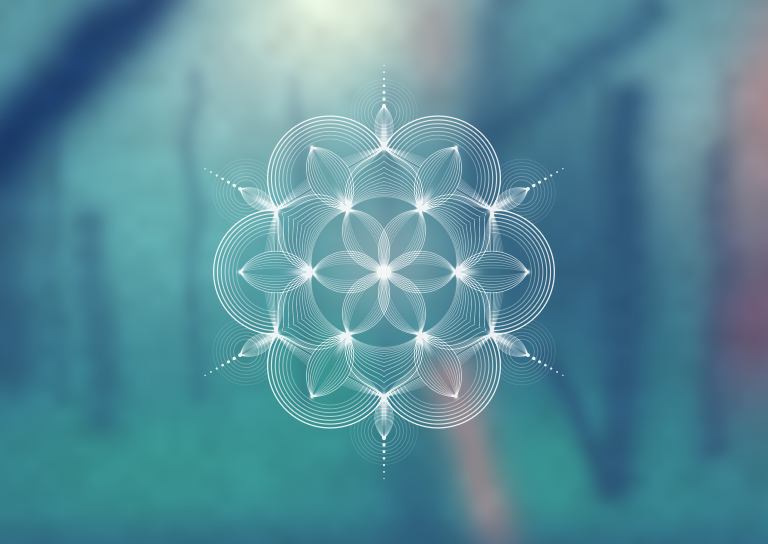
This background is drawn by a Shadertoy shader. Its source:

```glsl
const float PI = 3.14159265;
const float ROOT3 = 1.7320508;
const float ROSETTE_SCALE = .0764;

float hash(vec2 p) {
  return fract(sin(dot(p, vec2(127.1, 311.7))) * 43758.5453);
}

float noise(vec2 p) {
  vec2 i = floor(p), f = fract(p);
  f = f * f * (3. - 2. * f);
  return mix(mix(hash(i), hash(i + vec2(1, 0)), f.x),
             mix(hash(i + vec2(0, 1)), hash(i + vec2(1, 1)), f.x), f.y);
}

// Soft ellipse at (x, y)
float blob(vec2 p, float x, float y, float w, float h) {
  vec2 d = (p - vec2(x, y)) / vec2(w, h);
  return exp(-dot(d, d));
}

// Soft segment
float streak(vec2 p, float ax, float ay, float bx, float by, float width) {
  vec2 a = p - vec2(ax, ay), b = vec2(bx - ax, by - ay);
  vec2 d = (a - b * clamp(dot(a, b) / dot(b, b), 0., 1.)) / width;
  return exp(-dot(d, d));
}

float stroke(float d, float halfWidth, float px) {
  return clamp(.5 + (halfWidth - abs(d)) / px, 0., 1.);
}

// Pointed lens lying along x
float lens(vec2 p, float halfLength, float halfWidth) {
  float r = (halfLength * halfLength / halfWidth + halfWidth) / 2.;
  return length(vec2(p.x, abs(p.y) + r - halfWidth)) - r;
}

vec2 rotate(vec2 p, float a) {
  return vec2(cos(a) * p.x - sin(a) * p.y, sin(a) * p.x + cos(a) * p.y);
}

// Sixfold mirror symmetry
vec2 foldSix(vec2 p, float axis) {
  float a = mod(atan(p.y, p.x) - axis + PI / 6., PI / 3.) - PI / 6.;
  return length(p) * vec2(cos(a), abs(sin(a)));
}

vec3 forest(vec2 p) {
  vec3 navy = vec3(.10, .23, .42), slate = vec3(.17, .33, .47);
  vec3 aqua = vec3(.40, .71, .71), green = vec3(.22, .60, .57);
  vec3 cream = vec3(.90, .94, .86), mist = vec3(.62, .75, .76);
  vec3 rose = vec3(.69, .53, .55), plum = vec3(.46, .29, .42);
  vec2 q = p + .03 * (vec2(noise(p * 9.), noise(p * 9. + 20.)) - .5);
  vec3 c = mix(vec3(.20, .49, .55), vec3(.34, .58, .63), smoothstep(-.3, .4, q.y));

  // Canopy light and meadow
  c = mix(c, aqua, .85 * blob(q, -.36, .14, .28, .26));
  c = mix(c, mist, .8 * blob(q, -.25, .36, .22, .17));
  c = mix(c, mist, .6 * blob(q, .54, .25, .12, .20));
  c = mix(c, slate, .75 * blob(q, .34, .02, .20, .28));
  c = mix(c, green, .8 * blob(q, -.38, -.35, .32, .13));
  c = mix(c, green, .8 * blob(q, -.13, -.20, .14, .13));
  c = mix(c, green, .7 * blob(q, .33, -.36, .20, .12));

  // Trunks and branches
  for (float i = 0.; i < 7.; i++) {
    float x = -.62 + .2 * i + .08 * hash(vec2(i, 3));
    float foot = -.15 - .12 * hash(vec2(i, 8));
    c = mix(c, slate, .22 * streak(q, x, .35, x + .02, foot, .022));
  }
  c = mix(c, slate, .45 * streak(q, -.54, .10, -.52, -.27, .035));
  c = mix(c, slate, .55 * streak(q, .21, .50, .17, .10, .045));
  c = mix(c, slate, .85 * streak(q, .45, .30, .44, -.38, .045));
  c = mix(c, slate, .6 * streak(q, .48, .48, .20, .24, .045));
  c = mix(c, slate, .65 * streak(q, .30, -.17, .43, -.39, .025));
  c = mix(c, slate, .6 * streak(q, .62, .20, .61, -.32, .035));
  c = mix(c, slate, .8 * streak(q, -.72, .20, -.72, -.15, .10));
  c = mix(c, navy, .95 * streak(q, -.42, .53, -.73, .20, .065));

  // Warm haze, path and shaded ground
  c = mix(c, cream, .95 * blob(q, -.09, .50, .21, .17));
  c = mix(c, rose, .45 * blob(q, .10, .43, .07, .15));
  c = mix(c, rose, .85 * blob(q, .72, .30, .10, .27));
  c = mix(c, plum, .75 * blob(q, .70, -.08, .10, .20));
  c = mix(c, slate, .6 * blob(q, .06, -.46, .06, .16));
  c = mix(c, rose, .7 * streak(q, .13, -.20, .21, -.50, .055));
  c = mix(c, slate, .6 * smoothstep(.42, .54, -p.y));
  return c * (.95 + .07 * noise(p * 16.) + .05 * noise(p * 34.));
}

// Line work in units of the construction radius
float rosette(vec2 m, float px) {
  vec2 u = foldSix(m, 0.), v = foldSix(m, PI / 6.);
  vec2 lobe = u - vec2(1.5 * ROOT3, 0);
  float half3 = .5 * ROOT3, ink = 0., thin = .009;
  float outsidePetal = smoothstep(-px, px, lens(lobe, half3, .5));
  float outsideLobe = step(1.5, length(lobe)) * step(3., v.x);

  for (float i = 0.; i < 7.; i++) {
    float t = i / 6., fade = 1. - .6 * t;
    // Central flower
    for (float k = -1.; k < 2.; k++) {
      vec2 leaf = rotate(u, k * PI / 3.) - vec2(half3, 0);
      ink += .7 * fade * stroke(lens(leaf, half3, .5 - .3 * t), thin, px);
    }
    // Lobes, chords and petals
    float ring = stroke(length(lobe) - 1.5 + .55 * t, thin + .006 * (1. - t), px);
    ink += fade * smoothstep(-.05, .05, lobe.x) * ring;
    ink += .6 * fade * outsidePetal * stroke(lens(lobe.yx, 1.5, .04 + .25 * t), thin, px);
    ink += .75 * fade * stroke(lens(lobe, half3, .5 - .4 * t), thin, px);
    // Tips, halos and dots
    ink += .55 * fade * stroke(lens(v - vec2(3.5, 0), .5, .22 - .18 * t), thin, px);
    float halo = length(v - vec2(3.83, 0)) - .3 - .5 * t;
    ink += .35 * fade * outsideLobe * stroke(halo, thin, px);
    ink += stroke(length(v - vec2(4. + .97 * t, 0)), .045 - .03 * t, px);
  }
  // Arches through the inner nodes, pointed outwards
  for (float i = 0.; i < 14.; i++) {
    float t = i / 13., c = mix(.45, 1.85, t);
    float x = v.x - .22 * t * t * exp(-v.y / .16);
    float arch = length(vec2(x - c, v.y)) - length(vec2(1.5 - c, half3));
    ink += (.4 + .3 * t) * step(min(c, 1.5), v.x) * stroke(arch, thin, px);
  }
  // Sparkles
  ink += .8 * (blob(u, 1.98, 0., .27, .075) + blob(v, 3.3, 0., .35, .075));
  ink += blob(u, ROOT3, 0., .08, .08) + blob(v, 3., 0., .08, .08);
  ink += blob(u, 2. * ROOT3, 0., .05, .05) + .6 * blob(m, 0., 0., .16, .16);
  return min(ink, 1.);
}

void mainImage(out vec4 fragColor, in vec2 fragCoord) {
  vec2 p = (fragCoord - .5 * iResolution.xy) / iResolution.y;
  vec2 m = p / ROSETTE_SCALE;
  vec3 col = forest(p);
  col = mix(col, vec3(.72, .77, .78), .5 * blob(m, 0., .3, 1.5, 1.5));
  col = mix(col, vec3(1), .9 * rosette(m, 1. / (iResolution.y * ROSETTE_SCALE)));
  fragColor = vec4(col, 1);
}
```
